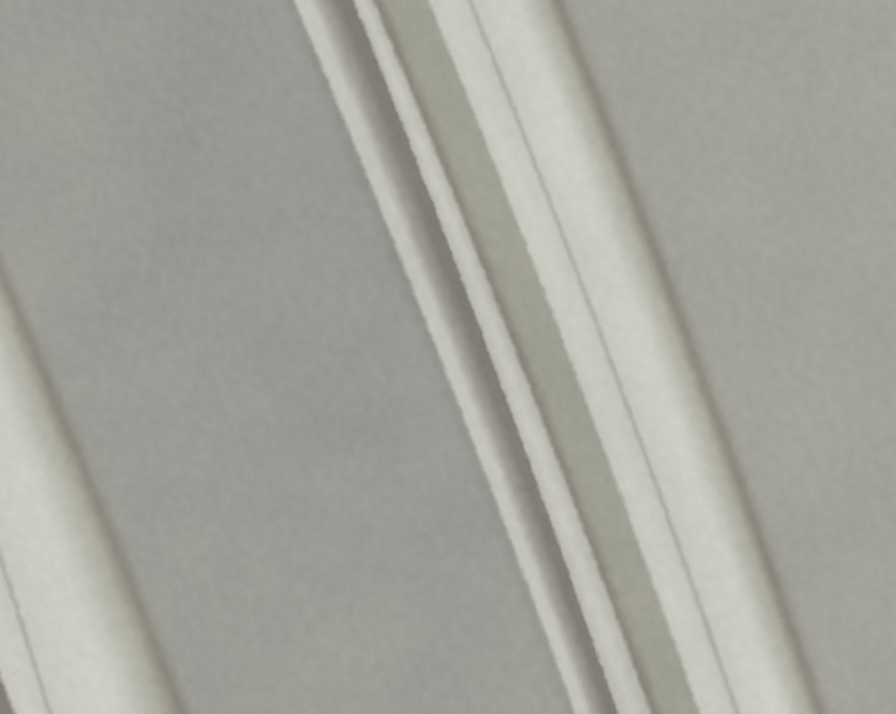
Write a WebGL 2 fragment shader that draws this texture.

```glsl
#version 300 es
precision highp float;
uniform vec2 u_resolution;
out vec4 outColor;

#define WALL_COOL vec3(0.600, 0.600, 0.578)
#define WALL_WARM vec3(0.642, 0.638, 0.608)
#define GAP vec3(0.625, 0.622, 0.575)
#define GROOVE vec3(0.500, 0.490, 0.465)
#define SHADOW vec3(0.510, 0.500, 0.450)
#define RIDGE vec3(0.765, 0.762, 0.730)
#define CREAM vec3(0.800, 0.800, 0.765)
#define BOW 0.030
#define RAGGED 0.0022
#define GRAIN 0.030
#define MOTTLE 0.030

vec2 hashGradient(vec2 cell) {
    vec3 q = fract(cell.xyx * vec3(0.1031, 0.1030, 0.0973));
    q += dot(q, q.yzx + 33.33);
    float angle = 6.2832 * fract((q.x + q.y) * q.z);
    return vec2(cos(angle), sin(angle));
}

float gradientNoise(vec2 p) {
    vec2 i = floor(p), f = fract(p);
    vec2 w = f * f * f * (f * (f * 6.0 - 15.0) + 10.0);
    vec2 e = vec2(0.0, 1.0);
    float a = dot(hashGradient(i), f);
    float b = dot(hashGradient(i + e.yx), f - e.yx);
    float c = dot(hashGradient(i + e.xy), f - e.xy);
    float d = dot(hashGradient(i + e.yy), f - e.yy);
    return mix(mix(a, b, w.x), mix(c, d, w.x), w.y);
}

float fbm(vec2 p) {
    float sum = 0.0, gain = 0.6;
    for (int i = 0; i < 4; i++) {
        sum += gain * gradientNoise(p);
        p = mat2(1.6, 1.2, -1.2, 1.6) * p + 7.3;
        gain *= 0.55;
    }
    return sum;
}

// Soft step that never gets thinner than a pixel
float rise(float d, float width) {
    float w = max(width, 0.8 / u_resolution.y);
    return smoothstep(-w, w, d);
}

float bump(float d, float width) {
    return exp(-d * d / (width * width));
}

// Folded strip: narrow lip, crease, then a broad rounded face
vec3 foldedStrip(vec3 base, float s, float left, float crease, float right) {
    float lip = (s - left) / (crease - left);
    float face = (s - crease) / (right - crease);
    vec3 col = mix(base, SHADOW, 0.75 * bump(s - right, 0.013));
    vec3 lipColor = mix(RIDGE, CREAM, 0.7 * bump(lip - 0.4, 0.4));
    vec3 faceColor = mix(CREAM, RIDGE, 0.7 * bump(face, 0.25));
    faceColor = mix(faceColor, vec3(0.665, 0.660, 0.615), smoothstep(0.48, 0.95, face));
    vec3 strip = mix(lipColor, faceColor, rise(s - crease, 0.004));
    strip -= 0.085 * bump(s - crease, 0.0045);
    strip = mix(strip, SHADOW, 0.65 * smoothstep(0.84, 1.02, face));
    float inside = rise(s - left, 0.005) * rise(right - s, 0.009);
    return mix(col, strip, inside);
}

void main() {
    vec2 p = gl_FragCoord.xy / u_resolution.y;
    float t = 1.0 - p.y;
    float ragged = RAGGED * (gradientNoise(p * 75.0) + 0.6 * gradientNoise(p * 160.0));
    float s = p.x - BOW * t * (1.0 - t) + ragged;

    // Sloping edges, from the top of the canvas to the bottom
    float ridgeA = mix(0.412, 0.806, t);
    float ridgeB = mix(0.495, 0.866, t);
    float ridgeEnd = mix(0.523, 0.912, t);
    float stripLeft = mix(0.600, 0.980, t);
    float stripCrease = mix(0.658, 1.033, t);
    float stripRight = mix(0.779, 1.147, t);
    float sideLeft = mix(-0.380, 0.021, t);
    float sideCrease = mix(-0.270, 0.070, t);
    float sideRight = mix(-0.169, 0.253, t);

    // Wall, cooler on the left
    float warmth = rise(s - stripCrease, 0.03) * 0.95;
    warmth += (1.0 - warmth) * (0.35 * smoothstep(0.4, 1.0, t) + 0.35 * smoothstep(0.3, 0.0, p.x));
    vec3 col = mix(WALL_COOL, WALL_WARM, clamp(warmth, 0.0, 1.0));
    col = mix(col, GAP, rise(s - ridgeEnd, 0.004) * rise(stripCrease - s, 0.004));
    col = mix(col, GROOVE, rise(sideLeft - s, 0.008));

    // Groove between the two thin ridges
    float u = (s - ridgeA) / (ridgeB - ridgeA);
    col -= 0.025 * bump(s - ridgeA + 0.008, 0.009);
    vec3 groove = mix(RIDGE, vec3(0.620, 0.615, 0.585), smoothstep(0.22, 0.52, u));
    groove = mix(groove, GROOVE, smoothstep(0.42, 0.82, u));
    col = mix(col, groove, rise(s - ridgeA, 0.005) * rise(ridgeB - s, 0.004));

    // Second ridge with its shadow
    float v = (s - ridgeB) / (ridgeEnd - ridgeB);
    col = mix(col, SHADOW, 0.75 * bump(s - ridgeEnd - 0.003, 0.011) * rise(s - ridgeB, 0.004));
    vec3 thin = mix(RIDGE - 0.07, RIDGE + 0.01, bump(v - 0.45, 0.42));
    col = mix(col, thin, rise(s - ridgeB, 0.004) * rise(ridgeEnd - s, 0.005));

    // Broad folded strips
    col = foldedStrip(col, s, stripLeft, stripCrease, stripRight);
    col = foldedStrip(col, s, sideLeft, sideCrease, sideRight);

    // Paper mottle and grain
    col += MOTTLE * fbm(p * 6.0) * vec3(1.0, 0.95, 0.8);
    col += GRAIN * fbm(mat2(0.9, -0.4, 0.4, 0.9) * p * vec2(70.0, 55.0));
    outColor = vec4(clamp(col, 0.0, 1.0), 1.0);
}
```
